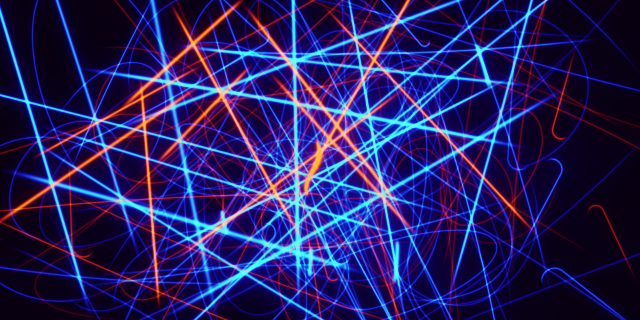
A WebGL 2 fragment shader for this background:

```glsl
#version 300 es
precision highp float;
uniform vec2 u_resolution;
out vec4 fragColor;

vec4 hash4(float n) {
    vec4 v = fract(n * vec4(0.1031, 0.1030, 0.0973, 0.1099));
    v += dot(v, v.wzxy + 33.33);
    return fract((v.xxyz + v.yzzw) * v.zywx);
}

vec2 turn(vec2 p, float angle) {
    float c = cos(angle), s = sin(angle);
    return vec2(c * p.x + s * p.y, c * p.y - s * p.x);
}

// Sharp core with a soft halo
float beam(float d, float w) {
    return exp(-d * d / (w * w)) + 0.09 * exp(-d / (4.5 * w));
}

// Slightly bent line that fades at both ends
float streak(vec2 p, vec2 centre, float angle, float halfLen, float w, float bend) {
    vec2 q = turn(p - centre, angle);
    float slope = 2.0 * bend * q.x;
    float d = abs(q.y - bend * q.x * q.x) / sqrt(1.0 + slope * slope);
    return beam(d, w) * (1.0 - smoothstep(0.65 * halfLen, halfLen, abs(q.x)));
}

// Part of an ellipse outline
float arc(vec2 p, vec2 centre, float angle, vec2 radii, float start, float w) {
    vec2 q = turn(p - centre, angle);
    vec2 e = q / radii;
    float f = max(length(e), 0.01);
    float d = f * abs(f - 1.0) / max(length(e / radii), 0.01);
    return beam(d, w) * smoothstep(start, start + 0.5, e.x / f);
}

// Straight tail that curls round at its tip
float hook(vec2 p, vec2 tip, float angle, float tail, float r, float w) {
    vec2 q = turn(p - tip, angle);
    float d = q.x < 0.0 ? abs(q.y) : abs(length(q - vec2(0.0, r)) - r);
    float fade = q.x < 0.0 ? smoothstep(-tail, -0.4 * tail, q.x)
                           : 1.0 - smoothstep(1.2 * r, 2.0 * r, q.y);
    return beam(d, w) * fade;
}

void main() {
    vec2 p = gl_FragCoord.xy / u_resolution.y;
    p.x += 1.0 - 0.5 * u_resolution.x / u_resolution.y;
    float cool = 0.0, warm = 0.0;

    // Bold cyan beams: steep, falling and rising families
    for (int i = 0; i < 18; i++) {
        float n = float(i);
        vec4 h = hash4(n + 11.0), k = hash4(n + 211.0);
        int family = i % 3;
        vec2 centre = vec2(0.55 + 1.0 * h.x, 0.12 + 0.82 * fract(n * 0.618 + 0.2));
        float angle = family == 1 ? -0.06 - 0.5 * h.z : 0.35 + 0.5 * h.z;
        if (family == 0) {
            centre = vec2(0.12 + 1.7 * fract(n * 0.206), 0.5 + 0.45 * h.y);
            angle = 1.57 + 0.7 * (h.z - 0.5);
        }
        cool += (0.65 + 0.45 * k.x) * streak(p, centre, angle, 0.55 + 0.4 * k.y,
                                            0.0038 + 0.0036 * h.w * h.w, 0.04 * (k.z - 0.5));
    }

    // Bold orange beams
    for (int i = 0; i < 11; i++) {
        float n = float(i);
        vec4 h = hash4(n + 57.0), k = hash4(n + 357.0);
        vec2 centre = vec2(0.25 + 1.15 * fract(n * 0.618 + 0.1), 0.2 + 0.7 * h.y);
        float angle = (i % 2 == 0 ? 0.4 : -1.5) + 0.95 * h.z;
        warm += (0.85 + 0.45 * k.x) * streak(p, centre, angle, 0.22 + 0.35 * k.y,
                                            0.0038 + 0.002 * h.w, 0.0);
    }

    // Thin straight threads
    for (int i = 0; i < 70; i++) {
        float n = float(i);
        vec4 h = hash4(n + 503.0), k = hash4(n + 809.0);
        vec2 centre = vec2(1.0 + 0.95 * (h.x + k.w - 1.0), 0.05 + 0.9 * h.y);
        float light = (0.16 + 0.4 * k.x * k.x) * streak(p, centre, 3.1416 * h.z, 0.3 + 0.55 * k.y,
                                                       0.0026 + 0.0008 * h.w, 0.3 * (k.z - 0.5));
        if (i % 5 < 3) cool += light; else warm += 0.9 * light;
    }

    // Faint loops and arcs
    for (int i = 0; i < 70; i++) {
        float n = float(i);
        vec4 h = hash4(n + 1201.0), k = hash4(n + 1607.0);
        vec2 centre = vec2(1.0 + 0.95 * (h.x + k.w - 1.0), 0.1 + 0.75 * h.y);
        vec2 radii = vec2(0.12 + 0.4 * h.w, 0.06 + 0.22 * k.y);
        float light = (0.12 + 0.2 * k.x) * arc(p, centre, 6.2832 * h.z, radii,
                                              1.2 * k.z - 0.9, 0.0028);
        if (i % 3 < 2) cool += light; else warm += 0.9 * light;
    }

    // Curled ends
    for (int i = 0; i < 16; i++) {
        float n = float(i);
        vec4 h = hash4(n + 2003.0), k = hash4(n + 2309.0);
        float light = (0.3 + 0.25 * k.x) * hook(p, vec2(0.1 + 1.8 * h.x, 0.08 + 0.8 * h.y),
                                               6.2832 * h.z, 0.2 + 0.4 * h.w, 0.012 + 0.03 * k.y, 0.003);
        if (i % 3 < 2) cool += light; else warm += 1.2 * light;
    }

    // Short cyan flares
    for (int i = 0; i < 4; i++) {
        vec4 h = hash4(float(i) + 2711.0);
        vec2 centre = vec2(0.7 + 0.27 * float(i), 0.1 + 0.8 * h.y);
        cool += streak(p, centre, 1.4 + 0.5 * h.z, 0.04 + 0.07 * h.w, 0.006, 1.5 * (h.x - 0.5));
    }

    // Uneven haze, densest at the centre
    vec2 fromCentre = (p - vec2(1.05, 0.45)) / vec2(0.6, 0.42);
    float cloud = 0.6 + 0.4 * sin(7.0 * p.x + 3.0 * sin(5.0 * p.y)) * sin(9.0 * p.y + 2.0 * p.x);
    cool += 0.13 * cloud * exp(-dot(fromCentre, fromCentre));

    // Wavy flame that outshines the blue behind it
    float t = (p.y - 0.38) / 0.19;
    float flameX = 0.962 + 0.035 * t - 0.012 * sin(7.0 * t);
    float flameW = 0.003 + 0.007 * sin(3.1416 * clamp(t, 0.0, 1.0));
    float flame = beam(abs(p.x - flameX), flameW)
                * smoothstep(0.0, 0.12, t) * (1.0 - smoothstep(0.88, 1.0, t));
    cool *= 1.0 - 0.85 * min(flame, 1.0);
    warm += 1.5 * flame;

    // Light shifts from blue to cyan and from red to orange as it brightens
    vec3 blueLight = vec3(min(0.17 * cool, 0.4), 1.0 - exp(-2.2 * pow(cool, 2.5)),
                          1.0 - exp(-5.0 * pow(cool, 1.2)));
    vec3 redLight = vec3(1.0 - exp(-2.6 * pow(warm, 1.25)), 0.75 * (1.0 - exp(-pow(warm, 2.4))), 0.0);
    blueLight *= 1.0 - 0.35 * min(warm, 1.0);
    vec3 night = vec3(0.03, 0.0, 0.06);
    vec3 color = 1.0 - (1.0 - night) * (1.0 - blueLight) * (1.0 - redLight);
    fragColor = vec4(color, 1.0);
}
```
